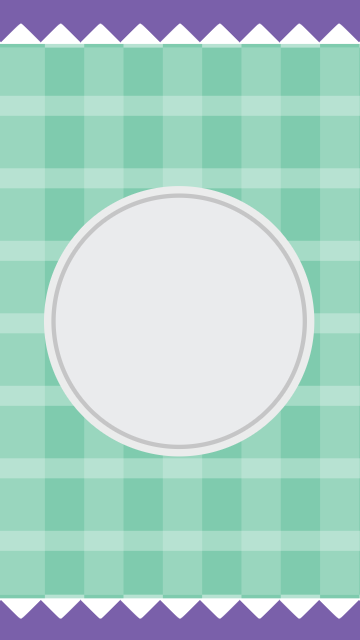
A Shadertoy shader for this background:

```glsl
// Lengths are fractions of the canvas width
const vec3 MINT   = vec3(0.498, 0.798, 0.682);
const vec3 PURPLE = vec3(0.478, 0.376, 0.667);
const vec3 RIM    = vec3(0.922, 0.925, 0.925);
const vec3 RING   = vec3(0.773, 0.773, 0.776);
const vec3 PLATE  = vec3(0.918, 0.922, 0.929);
const vec3 WHITE  = vec3(1.0);

const float COLUMN_PERIOD = 0.2184;
const float COLUMN_CENTER = 0.2885;  // middle of a pale column
const float COLUMN_ALPHA  = 0.2;
const float BAND_PERIOD   = 0.2014;
const float BAND_CENTER   = 0.2755;
const float BAND_HALF     = 0.0278;
const float BAND_ALPHA    = 0.3;
const float HEM_HEIGHT    = 0.0105;

const float TOP_TRIM      = 0.1220;  // depth of the white trim's inner edge
const float BOTTOM_TRIM   = 0.1157;
const float TOOTH_PERIOD  = 0.1105;
const float TOOTH_GAP     = 0.0045;  // white left below each notch
const float TOOTH_ROUND   = 0.0035;

const vec2  DISC_CENTER = vec2(0.4977, 0.8854);
const float RIM_RADIUS  = 0.3755;
const float RING_OUTER  = 0.3550;
const float RING_INNER  = 0.3430;

// Antialiased coverage of the region where distance d is negative
float fill(float d, float px) {
    return clamp(0.5 - d / px, 0.0, 1.0);
}

// Distance to the middle of the nearest repeat
float repeatDistance(float x, float center, float period) {
    return abs(mod(x - center + 0.5 * period, period) - 0.5 * period);
}

// Woven columns and bands, with the columns swapped along the hems
vec3 gingham(vec2 p, float height, float px) {
    float column = fill(repeatDistance(p.x, COLUMN_CENTER, COLUMN_PERIOD) - 0.25 * COLUMN_PERIOD, px);
    column = max(column, fill(p.x - 0.1, px));
    float band = fill(repeatDistance(p.y, BAND_CENTER, BAND_PERIOD) - BAND_HALF, px);
    float hemDistance = min(p.y - BOTTOM_TRIM, height - TOP_TRIM - p.y);
    float hem = fill(hemDistance - HEM_HEIGHT, px);
    column = mix(column, 1.0 - column, hem);
    vec3 cloth = mix(MINT, WHITE, COLUMN_ALPHA * column);
    return mix(cloth, WHITE, BAND_ALPHA * max(band, hem * column));
}

// Purple border with white teeth; depth is measured from the canvas edge
vec3 addTrim(vec3 color, float x, float depth, float trim, float px) {
    float across = repeatDistance(x, 0.5, TOOTH_PERIOD);
    float tooth = 0.5 * TOOTH_PERIOD - length(vec2(across, TOOTH_ROUND));
    float border = trim - TOOTH_GAP - tooth;
    color = mix(color, WHITE, fill(depth - trim, px));
    return mix(color, PURPLE, fill((depth - border) * 0.707, px));
}

void mainImage(out vec4 fragColor, in vec2 fragCoord) {
    float px = 1.0 / iResolution.x;
    vec2 p = fragCoord * px;
    float height = iResolution.y * px;

    // Cloth and its two trims
    vec3 color = gingham(p, height, px);
    color = addTrim(color, p.x, height - p.y, TOP_TRIM, px);
    color = addTrim(color, p.x, p.y, BOTTOM_TRIM, px);

    // Central disc with an inset ring
    float radius = length(p - DISC_CENTER);
    color = mix(color, RIM, fill(radius - RIM_RADIUS, px));
    color = mix(color, RING, fill(radius - RING_OUTER, px));
    color = mix(color, PLATE, fill(radius - RING_INNER, px));

    fragColor = vec4(color, 1.0);
}
```
